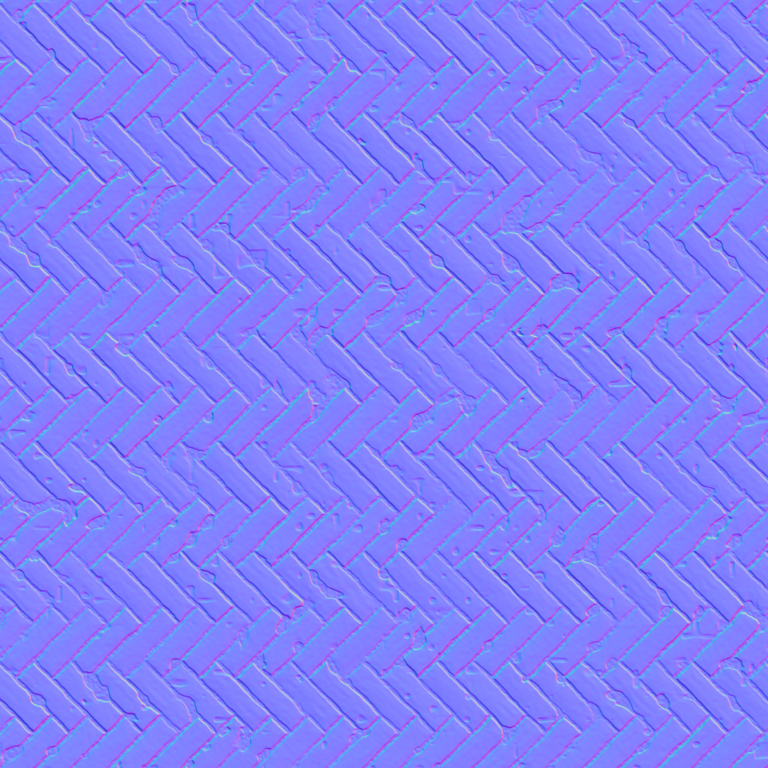
Reproduce this texture map procedurally as a three.js fragment shader.

```glsl
// Tangent-space normal map of worn 3:1 bricks laid in diagonal herringbone.
// A height field (bevelled bricks, rough joints, chips, grain) is built from
// a rotated grid, then differentiated and averaged over a few subsamples.

varying vec2 vUv;

const float ACROSS = 21.0;               // bricks along one row
const float DOWN = 7.0;                  // pairs of rising and falling rows
const vec2 OFFSET = vec2(1.16, 1.12);    // phase of the bond, in half widths
const float JOINT = 0.025;               // half gap; lengths are in brick widths
const float BEVEL = 0.085;
const float CORNER = 0.07;
const float DEPTH = 0.055;               // height of a brick above its joint
const float CROWN = 0.014;               // soft rounding toward brick edges
const float WOBBLE = 0.07;
const float CHIP = 0.20;
const float STREAK = 0.009;
const float GRAIN = 0.0055;
const float MORTAR = 0.022;
const float TILT = 0.05;
const vec2 LEAN = vec2(0.02, 0.015);     // overall lean of the surface
const float EPS = 0.0006;                // gradient step, in canvas units
const float SPREAD = 0.0005;             // subsample distance, in canvas units

float hash(vec2 p) {
  vec3 a = fract(p.xyx * 0.1031);
  a += dot(a, a.yzx + 33.33);
  return fract((a.x + a.y) * a.z);
}

// Value noise that repeats after a whole number of cells.
float noise(vec2 p, float period) {
  vec2 i = floor(p), f = fract(p);
  f = f * f * (3.0 - 2.0 * f);
  vec2 a = mod(i, period), b = mod(i + 1.0, period);
  return mix(mix(hash(a), hash(vec2(b.x, a.y)), f.x),
             mix(hash(vec2(a.x, b.y)), hash(b), f.x), f.y);
}

float tiledNoise(vec2 uv, float period, float seed) {
  vec2 p = uv * period + seed;
  return noise(p, period);
}

// Distance inward from the edge of a rounded 3 by 1 brick.
float insetDistance(vec2 p) {
  vec2 halfSize = vec2(1.5, 0.5);
  vec2 e = abs(p - halfSize) - halfSize + CORNER;
  return CORNER - length(max(e, 0.0)) - min(max(e.x, e.y), 0.0);
}

float surfaceHeight(vec2 uv) {
  // Grid turned by 45 degrees, with slightly uneven joints
  vec2 span = vec2(2.0 * ACROSS, 6.0 * DOWN);
  vec2 q = uv * span + OFFSET;
  vec2 g = 0.5 * vec2(q.x + q.y, q.y - q.x);
  g += WOBBLE * (vec2(tiledNoise(uv, 56.0, 3.0), tiledNoise(uv, 56.0, 29.0)) - 0.5);

  // Herringbone: three cells of each diagonal rise, the next three fall
  vec2 cell = floor(g);
  float phase = floor(mod(cell.x + cell.y + 0.5, 6.0));
  bool rising = phase < 3.0;
  vec2 start = cell - (rising ? vec2(phase, 0.0) : vec2(0.0, phase - 3.0));
  vec2 local = rising ? g - start : (g - start).yx;
  vec2 id = floor(mod(vec2(start.x - start.y, start.x + start.y) + 0.5, span));
  float level = hash(id + 5.0);
  vec2 tilt = vec2(hash(id + 61.0), hash(id + 117.0)) - 0.5;

  // Ragged edges and occasional broken corners
  float chip = smoothstep(0.74, 0.92, tiledNoise(uv, 44.0, 11.0));
  float ragged = tiledNoise(uv, 150.0, 7.0) - 0.5;
  float d = insetDistance(local) - CHIP * chip + ragged * (0.035 + 0.12 * chip);
  float gap = JOINT * (0.5 + hash(id + 83.0));
  float body = smoothstep(gap, gap + BEVEL, d);

  // Brick face: tilt, drawn streaks, shallow dents and grain
  float streak = noise(local * vec2(1.3, 6.0) + id * 9.0, 4096.0) - 0.5;
  float dent = smoothstep(0.86, 0.98, tiledNoise(uv, 64.0, 41.0));
  float grain = tiledNoise(uv, 210.0, 17.0) - 0.5;
  float face = DEPTH * mix(0.65, 1.3, level);
  face += CROWN * smoothstep(0.0, 0.4, d);
  face += TILT * dot(tilt, (local - vec2(1.5, 0.5)) * vec2(0.5, 1.0));
  face += STREAK * streak + GRAIN * grain - 0.035 * dent;

  // Joint: gritty fill of varying depth
  float fill = 0.025 * tiledNoise(uv, 36.0, 23.0);
  float joint = fill + MORTAR * (tiledNoise(uv, 300.0, 13.0) - 0.5);
  return mix(joint, face, body);
}

vec3 surfaceNormal(vec2 uv) {
  vec2 e = vec2(EPS, 0.0);
  vec2 rise = vec2(surfaceHeight(uv + e.xy) - surfaceHeight(uv - e.xy),
                   surfaceHeight(uv + e.yx) - surfaceHeight(uv - e.yx));
  vec2 widths = vec2(2.0 * ACROSS, 6.0 * DOWN) * 0.70711;
  vec2 slope = rise / (2.0 * EPS * widths);
  return normalize(vec3(LEAN - slope, 1.0));
}

void main() {
  vec3 normal = vec3(0.0);
  for (int i = 0; i < 4; i++) {
    float k = float(i);
    vec2 corner = vec2(mod(k, 2.0), floor(k * 0.5)) - 0.5;
    normal += 0.25 * surfaceNormal(vUv + corner * 2.0 * SPREAD);
  }
  gl_FragColor = vec4(normal * 0.5 + 0.5, 1.0);
}
```
